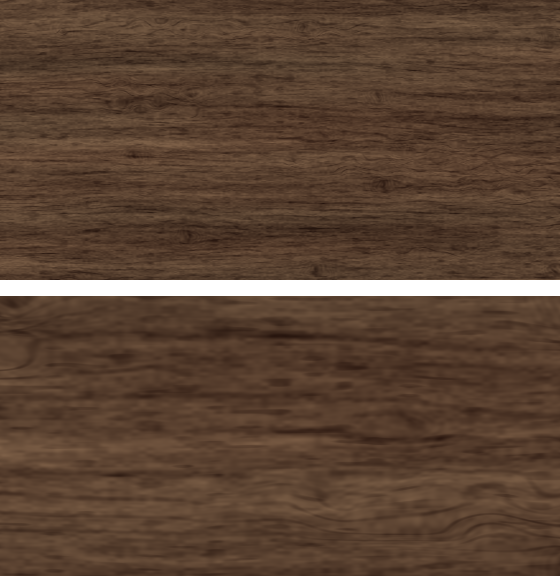
Top: the whole. Bottom: its middle third, enlarged.
A Shadertoy shader for this texture:

```glsl
float hash(vec2 p) {
    vec3 q = fract(p.xyx * 0.1031);
    q += dot(q, q.yzx + 33.33);
    return fract((q.x + q.y) * q.z);
}

float noise(vec2 p) {
    vec2 i = floor(p), f = fract(p);
    f = f * f * (3.0 - 2.0 * f);
    return mix(mix(hash(i), hash(i + vec2(1, 0)), f.x),
               mix(hash(i + vec2(0, 1)), hash(i + vec2(1, 1)), f.x), f.y);
}

// Noise centred on zero, with a second finer octave
float streaks(vec2 p) {
    return 0.65 * noise(p) + 0.35 * noise(p * vec2(1.7, 2.1) + 41.3) - 0.5;
}

// Scattered knots: x is the sideways push on the grain, y is the darkness
vec2 knots(vec2 p) {
    vec2 cellSize = vec2(0.42, 0.19), result = vec2(0);
    vec2 home = floor(p / cellSize);
    for (int j = -1; j <= 1; j++)
    for (int i = -1; i <= 1; i++) {
        vec2 cell = home + vec2(i, j);
        float present = step(hash(cell + 71.0), 0.55);
        float strength = present * (0.45 + 0.55 * hash(cell + 15.0));
        vec2 centre = (cell + 0.15 + 0.7 * vec2(hash(cell + 3.0), hash(cell + 27.0))) * cellSize;
        vec2 d = p - centre;
        d.x += 0.03 * (noise(p * vec2(12, 45)) - 0.5);
        float bulge = exp(-dot(d / vec2(0.055, 0.032), d / vec2(0.055, 0.032)));
        float core = exp(-dot(d / vec2(0.011, 0.025), d / vec2(0.011, 0.025)));
        float rings = 0.5 + 0.5 * cos(length(d * vec2(0.9, 0.8)) * 520.0 + 7.0 * noise(p * 40.0));
        result.x -= strength * 0.6 * d.y * bulge;
        result.y += strength * (core * (0.15 + 0.6 * noise(p * vec2(80, 70))) + 0.2 * rings * bulge);
    }
    return result;
}

void mainImage(out vec4 fragColor, in vec2 fragCoord) {
    vec2 p = fragCoord / iResolution.y;
    vec2 knot = knots(p);

    // Grain height, gently wavy, curling inside figured patches
    float figure = smoothstep(0.60, 0.82, noise(p * vec2(1.9, 10.0) + 8.0));
    float v = p.y + knot.x
            + 0.020 * (noise(p * vec2(2.2, 4.0)) - 0.5)
            + 0.005 * (noise(p * vec2(8.0, 14.0) + 5.0) - 0.5)
            + figure * 0.020 * (noise(p * vec2(16.0, 34.0) + 19.0) - 0.5);
    vec2 g = vec2(p.x, v);

    // Layers from broad bands to fine fibres
    float tone = 0.53;
    tone += 1.15 * streaks(g * vec2(0.7, 12.0) + 3.0);
    tone += 0.90 * streaks(g * vec2(1.8, 36.0) + 17.0);
    tone += 0.70 * streaks(g * vec2(6.0, 95.0) + 29.0);
    tone += 0.65 * streaks(vec2(p.x * 32.0, v * 160.0) + 53.0);
    tone += 0.40 * (noise(vec2(p.x * 110.0, v * 240.0) + 13.0) - 0.5);

    // Thin growth lines, present only in stretches
    float growth = v * 36.0 + 3.5 * noise(g * vec2(1.1, 9.0) + 61.0)
                 + figure * 1.8 * noise(p * vec2(12.0, 36.0));
    float line = smoothstep(0.32, 0.49, abs(fract(growth) - 0.5));
    float stretch = smoothstep(0.45, 0.75, noise(g * vec2(2.6, 21.0) + 77.0));
    float broken = 0.4 + 0.9 * noise(g * vec2(22.0, 70.0) + 37.0);
    tone -= line * broken * (0.08 + 0.42 * max(stretch, 0.8 * figure));

    // Short dark pores and knots
    tone -= 0.42 * smoothstep(0.64, 0.92, noise(vec2(p.x * 26.0, v * 175.0) + 91.0));
    tone -= 1.2 * knot.y;

    vec3 darkBrown = vec3(0.26, 0.18, 0.13), lightBrown = vec3(0.41, 0.31, 0.23);
    vec3 wood = mix(darkBrown, lightBrown, clamp(tone, -0.75, 1.5));
    wood += vec3(0.016, -0.005, -0.006) * streaks(g * vec2(0.9, 9.0) + 33.0);
    fragColor = vec4(wood, 1.0);
}
```
